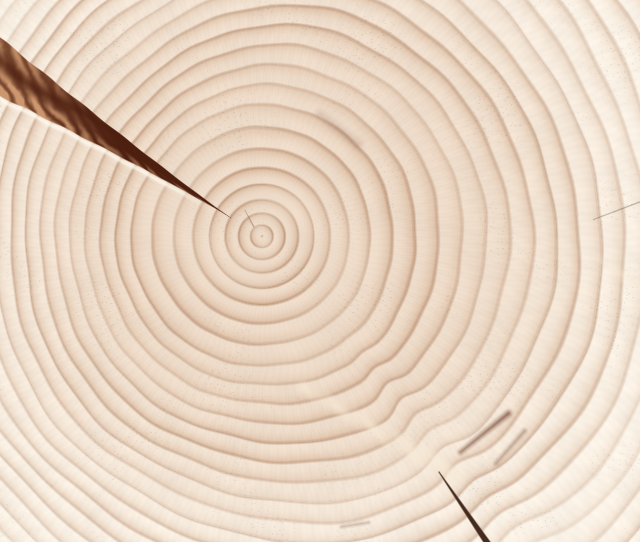
This texture is drawn by a Shadertoy shader. Its source:

```glsl
// Sawn log end: growth rings around a pith, a deep wedge crack, pale rays and stains.

const vec2 PITH = vec2(0.483, 0.564);

float hash(vec2 p) {
    return fract(sin(dot(p, vec2(127.1, 311.7))) * 43758.5);
}

// Distance to the nearest scattered cell point.
float cellNoise(vec2 p) {
    vec2 cell = floor(p);
    float nearest = 2.0;
    for (int j = -1; j <= 1; j++)
    for (int i = -1; i <= 1; i++) {
        vec2 c = cell + vec2(i, j);
        vec2 site = c + vec2(hash(c), hash(c + 37.0));
        nearest = min(nearest, length(p - site));
    }
    return nearest;
}

// Smooth mottling from layered sines, about -1 to 1.
float mottle(vec2 p) {
    float sum = 0.0, gain = 0.5;
    for (int i = 0; i < 4; i++) {
        sum += gain * sin(p.x + 1.7 * sin(p.y)) * cos(p.y + 1.3 * sin(p.x));
        p = mat2(1.5, 1.1, -1.1, 1.5) * p + 2.3;
        gain *= 0.55;
    }
    return sum;
}

// x: distance to the segment, y: position along it.
vec2 segment(vec2 p, vec2 a, vec2 b) {
    vec2 d = b - a;
    float t = clamp(dot(p - a, d) / dot(d, d), 0.0, 1.0);
    return vec2(length(p - a - d * t), t);
}

// Soft stroke whose half width runs from w0 to w1.
float stroke(vec2 p, vec2 a, vec2 b, float w0, float w1, float soft) {
    vec2 s = segment(p, a, b);
    return 1.0 - smoothstep(-soft, soft, s.x - mix(w0, w1, s.y));
}

// Ring count from the pith: tight core, then even spacing that is wider on the right.
float ringCount(vec2 d) {
    float r = length(d), a = atan(d.y, d.x);
    float wave = 0.010 * sin(3.0 * a + 0.8) + 0.007 * sin(5.0 * a + 9.0 * r)
               + 0.004 * sin(11.0 * a + 23.0 * r) + 0.002 * sin(23.0 * a - 41.0 * r);
    r *= 1.0 + wave * smoothstep(0.03, 0.3, r);
    float notch = exp(-pow((a + 0.86) / 0.075, 2.0));
    r += 0.016 * notch * smoothstep(0.22, 0.36, r);
    float spacing = 0.0355 + 0.0075 * cos(a);
    return 8.95 * log(1.0 + min(r, 0.23) / 0.1687) + max(r - 0.23, 0.0) / spacing;
}

vec3 ringWood(vec2 p) {
    vec2 d = p - PITH;
    float r = length(d), a = atan(d.y, d.x);
    float n = ringCount(d), w = fwidth(n), f = fract(n);

    // Warm heart fading to bleached sapwood.
    float bleach = smoothstep(0.28, 0.72, r - 0.05 * cos(a - 0.2) + 0.03 * mottle(p * 7.0));
    vec3 col = mix(vec3(0.935, 0.865, 0.795), vec3(0.985, 0.955, 0.910), bleach);
    col *= 1.0 + 0.018 * mottle(p * 22.0);

    // Late wood darkens outward and stops at a thin line.
    float vary = 0.75 + 0.35 * hash(vec2(floor(n), 4.0)) + 0.25 * sin(2.0 * a + n * 0.9);
    float late = pow(f, 2.6) * smoothstep(0.0, 2.0 * w, 1.0 - f);
    float line = 1.0 - smoothstep(0.0, 0.085 + w, abs(n - floor(n + 0.5)));
    float fade = mix(1.0, 0.68, bleach);
    col = mix(col, vec3(0.83, 0.69, 0.57), clamp(0.72 * late * vary * fade, 0.0, 1.0));
    col = mix(col, vec3(0.70, 0.53, 0.41), clamp(0.55 * line * vary * fade, 0.0, 1.0));

    // Radial fibres and pores.
    float fibre = sin(a * 90.0 + 2.0 * sin(r * 60.0)) * sin(a * 211.0 + r * 31.0);
    col *= 1.0 + 0.010 * fibre * smoothstep(0.03, 0.15, r);
    float pore = 1.0 - smoothstep(0.05, 0.17, cellNoise(p * vec2(75.0, 95.0)));
    return col * (1.0 - 0.07 * pore * smoothstep(-0.1, 0.5, mottle(p * 13.0)));
}

// Wedge split running from the left border to a tip beside the pith.
vec3 wedgeCrack(vec3 col, vec2 p, float px) {
    float t = clamp((0.426 - p.x) / 0.426, 0.0, 1.2);
    float halfWidth = 0.054 * pow(t, 1.3) + 0.0015 * t * sin(p.x * 90.0);
    float y = p.y - (0.598 + 0.279 * t);
    float inside = smoothstep(-px, px, halfWidth - abs(y)) * step(0.001, t);
    float v = y / max(halfWidth, 0.001);

    float rim = exp(-pow((y + halfWidth + 0.006) / 0.005, 2.0)) * smoothstep(0.05, 0.3, t);
    col = mix(col, vec3(1.0, 0.98, 0.94), 0.75 * rim);

    float strands = 0.5 + 0.5 * sin(150.0 * p.x + 5.0 * v + 3.0 * mottle(p * 30.0));
    float lit = smoothstep(0.45, 1.0, t) * (0.35 + 0.6 * strands);
    lit += 0.5 * smoothstep(-0.1, -0.8, v) * strands;
    lit *= 1.0 - 0.75 * exp(-pow((v - 0.35 + 0.3 * sin(t * 9.0)) / 0.35, 2.0));
    vec3 depth = mix(vec3(0.30, 0.12, 0.06), vec3(0.80, 0.59, 0.43), clamp(lit, 0.0, 1.0));
    return mix(col, depth, inside);
}

void mainImage(out vec4 fragColor, in vec2 fragCoord) {
    vec2 p = fragCoord / iResolution.y;
    float px = 1.0 / iResolution.y;
    vec3 col = ringWood(p);

    // Pale rays.
    float ray = stroke(p, vec2(0.56, 0.285), vec2(0.845, 0.12), 0.008, 0.018, 0.012);
    ray *= 0.75 + 0.25 * sin(p.x * 130.0 + p.y * 60.0);
    ray += 0.6 * stroke(p, vec2(1.10, 0.525), vec2(1.19, 0.465), 0.003, 0.010, 0.010);
    col = mix(col, vec3(0.97, 0.92, 0.84), clamp(0.65 * ray, 0.0, 1.0));

    // Stains lying along the rings.
    float stain = 0.85 * stroke(p, vec2(0.850, 0.166), vec2(0.938, 0.237), 0.001, 0.003, 0.009);
    stain += 0.5 * stroke(p, vec2(0.915, 0.145), vec2(0.968, 0.205), 0.001, 0.002, 0.008);
    stain += 0.25 * stroke(p, vec2(0.59, 0.79), vec2(0.66, 0.735), 0.001, 0.004, 0.016);
    stain += 0.4 * stroke(p, vec2(0.63, 0.028), vec2(0.68, 0.036), 0.001, 0.001, 0.006);
    col = mix(col, vec3(0.40, 0.20, 0.12), clamp(stain, 0.0, 1.0));

    // Narrow checks, then the main split.
    float check = stroke(p, vec2(0.810, 0.129), vec2(0.905, -0.01), 0.0008, 0.006, px);
    check += 0.4 * stroke(p, vec2(1.095, 0.595), vec2(1.19, 0.631), 0.0006, 0.001, px);
    check += 0.4 * stroke(p, vec2(0.452, 0.612), vec2(0.468, 0.582), 0.0004, 0.001, px);
    col = mix(col, vec3(0.27, 0.17, 0.12), clamp(check, 0.0, 1.0));
    fragColor = vec4(wedgeCrack(col, p, px), 1.0);
}
```
